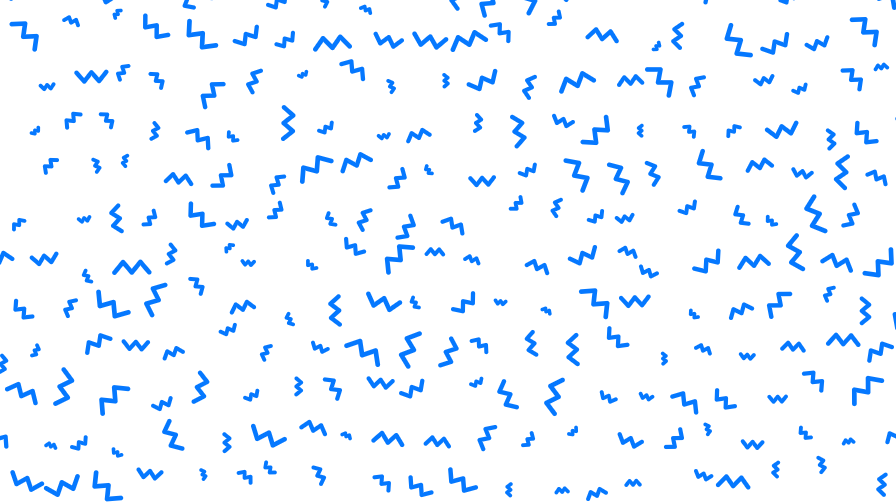
A WebGL 1 fragment shader for this pattern:

```glsl
precision highp float;

uniform vec2 u_resolution;

// Lengths are fractions of the canvas height
#define PAPER vec3(1.0, 1.0, 1.0)
#define INK vec3(0.02, 0.47, 1.0)
#define CELL 0.088
#define HALF_LENGTH_MIN 0.0085
#define HALF_LENGTH_MAX 0.0365
#define STROKE_MIN 0.0036
#define STROKE_MAX 0.0047
#define AMPLITUDE 0.3
#define DRIFT 0.45
#define DRIFT_SCALE 0.37

const float TAU = 6.28319;

vec3 hash3(vec2 p) {
    vec3 q = fract(p.xyx * vec3(0.1031, 0.1030, 0.0973) + 0.137);
    q += dot(q, q.yxz + 33.33);
    return fract((q.xxy + q.yzz) * q.zyx);
}

vec2 gradient(vec2 p) {
    float a = TAU * hash3(p + 71.0).x;
    return vec2(cos(a), sin(a));
}

float gradientNoise(vec2 p) {
    vec2 i = floor(p);
    vec2 f = p - i;
    vec2 u = f * f * f * (f * (f * 6.0 - 15.0) + 10.0);
    vec2 e = vec2(1.0, 0.0);
    float low = mix(dot(gradient(i), f), dot(gradient(i + e), f - e), u.x);
    float high = mix(dot(gradient(i + e.yx), f - e.yx),
                     dot(gradient(i + e.xx), f - e.xx), u.x);
    return mix(low, high, u.y);
}

float segmentDistance(vec2 p, vec2 a, vec2 b) {
    vec2 ab = b - a;
    vec2 ap = p - a;
    return length(ap - ab * clamp(dot(ap, ab) / dot(ab, ab), 0.0, 1.0));
}

// Four-stroke zigzag, mirrored so that two segments suffice
float zigzagDistance(vec2 p, float halfLength) {
    p.x = abs(p.x);
    vec2 middle = halfLength * vec2(0.0, AMPLITUDE);
    vec2 valley = halfLength * vec2(0.5, -AMPLITUDE);
    vec2 end = halfLength * vec2(1.0, AMPLITUDE);
    return min(segmentDistance(p, middle, valley), segmentDistance(p, valley, end));
}

// Signed distance to the zigzag that belongs to one cell
float markDistance(vec2 p, vec2 id, float stagger) {
    vec3 place = hash3(id + 113.0);
    float size = pow(hash3(id + 257.0).x, 1.15);
    float halfLength = mix(HALF_LENGTH_MIN, HALF_LENGTH_MAX, size);
    float stroke = mix(STROKE_MIN, STROKE_MAX, size);

    // Small marks roam further; a smooth drift breaks up the rows
    float slack = max(0.5 - (halfLength + stroke) / CELL, 0.0);
    vec2 q = id * DRIFT_SCALE + 40.3;
    vec2 drift = DRIFT * vec2(gradientNoise(q), gradientNoise(q + 57.6));
    vec2 center = id + 0.5 + (place.xy * 2.0 - 1.0) * slack + drift;
    center.x += stagger;

    float angle = TAU * place.z;
    float c = cos(angle);
    float s = sin(angle);
    vec2 local = mat2(c, -s, s, c) * (p - center * CELL);
    return zigzagDistance(local, halfLength) - stroke;
}

void main() {
    vec2 p = gl_FragCoord.xy / u_resolution.y;
    vec2 grid = p / CELL;

    // Nearest mark among the neighbouring cells of staggered rows
    float d = 1.0;
    for (int j = -1; j <= 1; j++) {
        float row = floor(grid.y) + float(j);
        float stagger = 0.5 * mod(row, 2.0);
        float column = floor(grid.x - stagger);
        for (int i = -1; i <= 1; i++) {
            d = min(d, markDistance(p, vec2(column + float(i), row), stagger));
        }
    }

    float coverage = clamp(0.5 - d * u_resolution.y, 0.0, 1.0);
    gl_FragColor = vec4(mix(PAPER, INK, coverage), 1.0);
}
```
